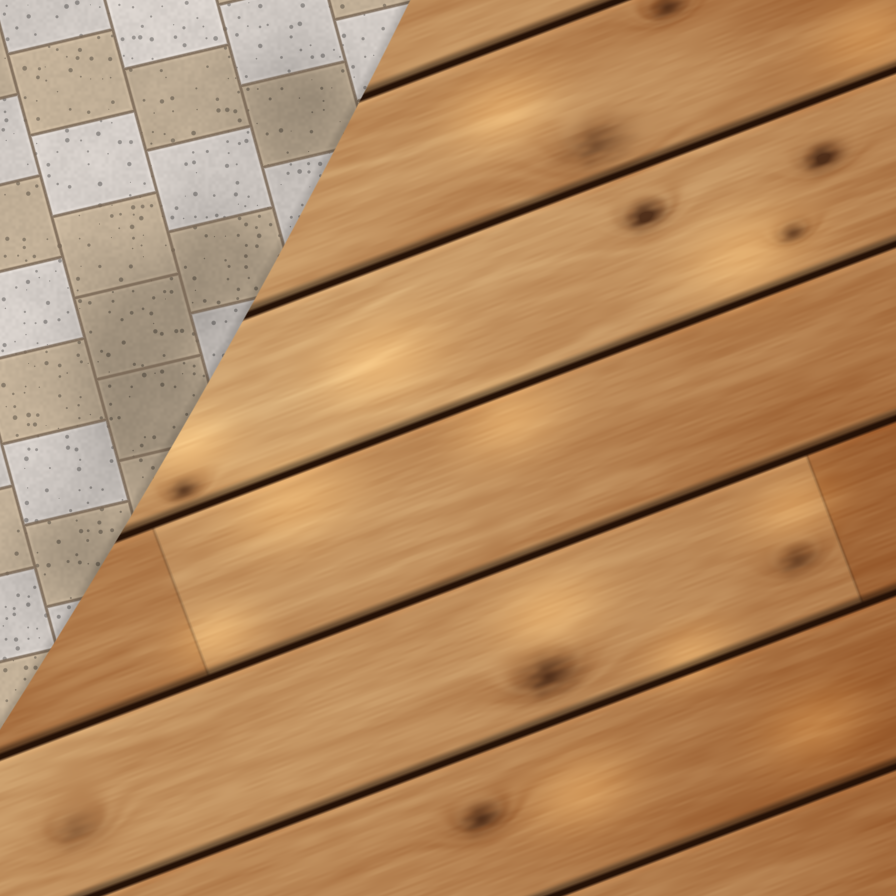
A Shadertoy shader for this texture:

```glsl
const vec3 WOOD_LIGHT = vec3(0.80, 0.625, 0.425);
const vec3 WOOD_BROWN = vec3(0.655, 0.435, 0.25);
const vec3 KNOT_COLOR = vec3(0.27, 0.15, 0.08);
const vec3 GAP_COLOR = vec3(0.14, 0.065, 0.025);
const vec3 GLOW_COLOR = vec3(0.13, 0.115, 0.065);
const vec3 STONE_PALE = vec3(0.81, 0.785, 0.765);
const vec3 STONE_BEIGE = vec3(0.75, 0.68, 0.585);
const vec3 GROUT_COLOR = vec3(0.47, 0.40, 0.33);
const vec2 GRAIN_AXIS = vec2(0.9354, 0.3536);
const float BOARD_TOP = 0.6906;
const float BOARD_WIDTH = 0.18185;
const float SEAM_LEFT = 0.305;
const float SEAM_RIGHT = 1.016;
const vec2 TILE_SIZE = vec2(0.125, 0.0966);

// Depth of stain for each board, from the top down
const float STAIN[7] = float[7](0.20, 0.30, 0.10, 0.34, 0.18, 0.66, 0.40);

// Knots: centre, radius, darkness
const vec4 KNOTS[10] = vec4[10](
    vec4(0.918, 0.824, 0.017, 0.85), vec4(0.720, 0.759, 0.018, 0.85),
    vec4(0.885, 0.740, 0.013, 0.50), vec4(0.745, 0.992, 0.016, 0.60),
    vec4(0.665, 0.838, 0.030, 0.40), vec4(0.612, 0.245, 0.027, 0.65),
    vec4(0.537, 0.086, 0.020, 0.65), vec4(0.890, 0.375, 0.020, 0.45),
    vec4(0.205, 0.453, 0.014, 0.60), vec4(0.085, 0.073, 0.024, 0.25));

// Dappled light on the deck: centre, radius
const vec3 GLOWS[13] = vec3[13](
    vec3(0.56, 0.876, 0.05), vec3(0.423, 0.595, 0.06), vec3(0.326, 0.44, 0.06),
    vec3(0.568, 0.53, 0.05), vec3(0.612, 0.317, 0.05), vec3(0.91, 0.19, 0.05),
    vec3(0.83, 0.715, 0.06), vec3(0.24, 0.29, 0.04), vec3(0.885, 0.434, 0.045),
    vec3(0.77, 0.27, 0.04), vec3(0.65, 0.115, 0.05), vec3(0.97, 0.96, 0.05),
    vec3(0.21, 0.50, 0.045));

// Soft shade on the paving: centre, radius
const vec3 SHADES[5] = vec3[5](
    vec3(0.33, 0.88, 0.07), vec3(0.25, 0.71, 0.07), vec3(0.15, 0.63, 0.08),
    vec3(0.16, 0.52, 0.08), vec3(0.09, 0.38, 0.06));

float hash(vec2 p) {
    vec3 q = fract(p.xyx * 0.1031);
    q += dot(q, q.yzx + 33.33);
    return fract((q.x + q.y) * q.z);
}

float noise(vec2 p) {
    vec2 i = floor(p), f = fract(p);
    f = f * f * (3.0 - 2.0 * f);
    return mix(mix(hash(i), hash(i + vec2(1, 0)), f.x),
               mix(hash(i + vec2(0, 1)), hash(i + vec2(1, 1)), f.x), f.y);
}

float spot(vec2 d, float radius) {
    return exp(-dot(d, d) / (radius * radius));
}

vec2 toGrain(vec2 p) {
    return vec2(dot(p, GRAIN_AXIS), dot(p, vec2(-GRAIN_AXIS.y, GRAIN_AXIS.x)));
}

vec3 deck(vec2 p, float px) {
    vec2 g = toGrain(p);
    float board = (BOARD_TOP - g.y) / BOARD_WIDTH;
    float row = floor(board);
    vec2 seed = vec2(row * 17.0 + 60.0, row * 31.0 + 90.0);

    // Stain deepens to the right and changes at the butt joints
    float stain = STAIN[int(clamp(row + 1.0, 0.0, 6.0))];
    stain += 0.55 * smoothstep(0.35, 1.05, p.x);
    float seam = 1.0;
    if (row == 2.0) {
        stain += 0.45 * smoothstep(px, -px, g.x - SEAM_LEFT);
        seam = abs(g.x - SEAM_LEFT);
    } else if (row == 3.0) {
        stain += 0.55 * smoothstep(-px, px, g.x - SEAM_RIGHT);
        seam = abs(g.x - SEAM_RIGHT);
    }

    // Knots bend the grain around them
    float bend = 0.0, knot = 0.0;
    for (int i = 0; i < 10; i++) {
        vec2 d = toGrain(p - KNOTS[i].xy);
        float r = KNOTS[i].z;
        bend += 6.0 * spot(d * vec2(0.45, 0.8), r);
        float ragged = 0.65 + 0.7 * noise(d * vec2(70.0, 180.0) + 40.0);
        knot = max(knot, KNOTS[i].w * ragged * spot(d * vec2(0.85, 1.4), r));
    }
    float phase = g.y * 95.0 + bend + 4.0 * noise(g * vec2(4.0, 9.0) + seed);
    float streak = noise(vec2(g.x * 5.0, phase) + seed) - 0.5;
    float fibre = noise(g * vec2(32.0, 330.0) + seed) - 0.5;
    float figure = noise(g * vec2(4.0, 15.0) + seed) - 0.5;
    stain += 0.42 * streak + 0.24 * fibre + 0.5 * figure;
    stain += 0.07 * min(bend, 5.0);
    vec3 color = mix(WOOD_LIGHT, WOOD_BROWN, stain);

    float glow = 0.0;
    for (int i = 0; i < 13; i++)
        glow += spot(toGrain(p - GLOWS[i].xy) * vec2(0.8, 1.25), GLOWS[i].z);
    color += GLOW_COLOR * min(glow, 1.2);
    color = mix(color, KNOT_COLOR, clamp(knot, 0.0, 0.9));
    color *= 1.0 - 0.16 * smoothstep(0.002 + px, 0.0, seam);

    // Shaded lower bevel, lit upper lip and dark gap
    float edge = fract(board + 0.5) - 0.5;
    float aa = px / BOARD_WIDTH;
    color *= 1.0 - 0.42 * smoothstep(-0.075, -0.03, edge) * step(edge, 0.0);
    color *= 1.0 + 0.07 * smoothstep(0.02, 0.03, edge) * smoothstep(0.07, 0.03, edge);
    return mix(color, GAP_COLOR, smoothstep(0.026 + aa, 0.014 - aa, abs(edge)));
}

vec3 paving(vec2 p, float px) {
    // Columns staggered by half a tile
    vec2 q = vec2(p.x, 1.0 - p.y);
    vec2 grid = vec2(q.x - 0.272 * q.y + 0.008, q.y + 0.235 * q.x - 0.0625) / TILE_SIZE;
    float column = floor(grid.x);
    grid.y -= 0.49 * mod(column, 2.0);
    vec2 tile = vec2(column, floor(grid.y));
    bool pale = mod(tile.y + floor(column * 0.5), 2.0) > 0.5
             && !(column == 0.0 && tile.y > 2.0);
    vec3 color = pale ? STONE_PALE : STONE_BEIGE;
    color *= 0.97 + 0.07 * hash(tile + 50.0);
    color *= 0.96 + 0.05 * noise(p * 28.0) + 0.05 * noise(p * 260.0);

    // Scattered pits
    vec2 cell = p * 85.0, id = floor(cell);
    vec2 center = 0.25 + 0.5 * vec2(hash(id + 7.0), hash(id + 71.0));
    float radius = 0.22 * hash(id + 19.0) * step(0.6, hash(id + 133.0));
    float pit = smoothstep(radius + 0.08, radius - 0.08, length(fract(cell) - center));
    color *= 1.0 - 0.3 * pit * step(0.03, radius);

    float shade = 0.0;
    for (int i = 0; i < 5; i++) shade += spot(p - SHADES[i].xy, SHADES[i].z);
    color *= 1.0 - 0.19 * min(shade, 1.0);

    vec2 border = (0.5 - abs(fract(grid) - 0.5)) * TILE_SIZE;
    float joint = min(border.x, border.y);
    color *= 1.0 + 0.05 * smoothstep(0.006, 0.003, joint);
    return mix(color, GROUT_COLOR, 0.85 * smoothstep(0.0018 + px, 0.0005, joint));
}

void mainImage(out vec4 fragColor, in vec2 fragCoord) {
    vec2 p = fragCoord / iResolution.xy;
    float px = 1.0 / iResolution.y;
    float down = 1.0 - p.y;

    // Gently curved cut between paving and deck
    float cut = 0.88 * (p.x - 0.458 + 0.49 * down + 0.089 * down * down);
    vec3 stone = paving(p, px) * (1.0 - 0.15 * smoothstep(-0.012, 0.0, cut));
    fragColor = vec4(mix(stone, deck(p, px), smoothstep(-px, px, cut)), 1.0);
}
```
